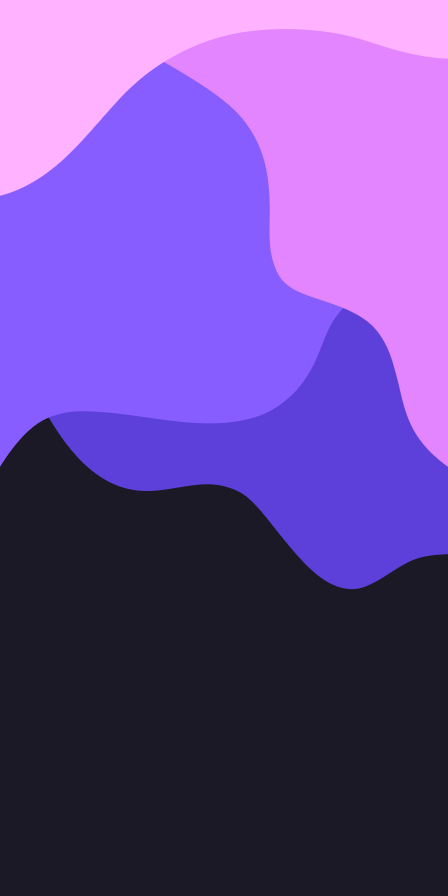
Reproduce this background procedurally as a Shadertoy shader.

```glsl
// Layered flat waves in pink, orchid, violet and indigo above a dark base.

// Smooth curve through nine knots (position, value, slope), straight beyond its ends.
float curve(float s, vec3 knots[9]) {
    float inside = clamp(s, knots[0].x, knots[8].x);
    float value = knots[0].y;
    for (int i = 0; i < 8; i++) {
        vec3 a = knots[i], b = knots[i + 1];
        if (inside < a.x) break;
        float span = b.x - a.x;
        float t = clamp((inside - a.x) / span, 0.0, 1.0);
        float u = 1.0 - t;
        value = mix(a.y, b.y, t * t * (3.0 - 2.0 * t))
              + span * t * u * (a.z * u - b.z * t);
    }
    return value + (s - inside) * (s < inside ? knots[0].z : knots[8].z);
}

// Antialiased coverage of the side where d is positive.
float cover(float d) {
    float slope = length(vec2(dFdx(d), dFdy(d)));
    return clamp(0.5 + d / max(slope, 1e-5), 0.0, 1.0);
}

void mainImage(out vec4 fragColor, in vec2 fragCoord) {
    // x runs 0..1 across, y runs 0..2 from the top down.
    vec2 uv = fragCoord / iResolution.xy;
    vec2 p = vec2(uv.x, 2.0 - 2.0 * uv.y);

    // Crest below the pink sky: height over x.
    float crest = curve(p.x, vec3[9](
        vec3(0.0, 0.437, -0.25), vec3(0.130, 0.366, -0.85), vec3(0.260, 0.228, -1.1),
        vec3(0.365, 0.139, -0.62), vec3(0.495, 0.082, -0.27), vec3(0.638, 0.065, 0.0),
        vec3(0.781, 0.081, 0.24), vec3(0.885, 0.112, 0.27), vec3(1.0, 0.131, 0.03)));

    // Falling edge of the orchid wave: x over depth.
    float fall = curve(p.y, vec3[9](
        vec3(0.138, 0.365, 1.75), vec3(0.266, 0.542, 0.8), vec3(0.456, 0.602, 0.03),
        vec3(0.604, 0.617, 0.45), vec3(0.646, 0.656, 1.7), vec3(0.6875, 0.766, 2.4),
        vec3(0.742, 0.844, 0.75), vec3(0.839, 0.885, 0.27), vec3(1.042, 1.0, 1.4)));

    // Underside of the violet wave.
    float belly = curve(p.x, vec3[9](
        vec3(0.0, 1.042, -1.6), vec3(0.109, 0.932, -0.4), vec3(0.182, 0.918, 0.0),
        vec3(0.469, 0.945, 0.0), vec3(0.573, 0.930, -0.33), vec3(0.651, 0.882, -0.95),
        vec3(0.698, 0.818, -1.85), vec3(0.729, 0.745, -2.3), vec3(0.766, 0.6875, -1.1)));

    // Top of the dark base.
    float ground = curve(p.x, vec3[9](
        vec3(0.109, 0.932, 1.7), vec3(0.328, 1.096, 0.0), vec3(0.464, 1.081, 0.0),
        vec3(0.534, 1.098, 0.5), vec3(0.599, 1.161, 1.25), vec3(0.703, 1.279, 0.85),
        vec3(0.786, 1.315, 0.0), vec3(0.911, 1.255, -0.5), vec3(1.0, 1.237, -0.05)));

    // Each wave lies over the next, from the base up to the sky.
    vec3 color = mix(vec3(0.365, 0.25, 0.85), vec3(0.102, 0.098, 0.145), cover(p.y - ground));
    color = mix(vec3(0.53, 0.365, 1.0), color, cover(p.y - belly));
    color = mix(vec3(0.885, 0.52, 1.0), color, cover(fall - p.x));
    color = mix(vec3(1.0, 0.70, 1.0), color, cover(p.y - crest));
    fragColor = vec4(color, 1.0);
}
```
